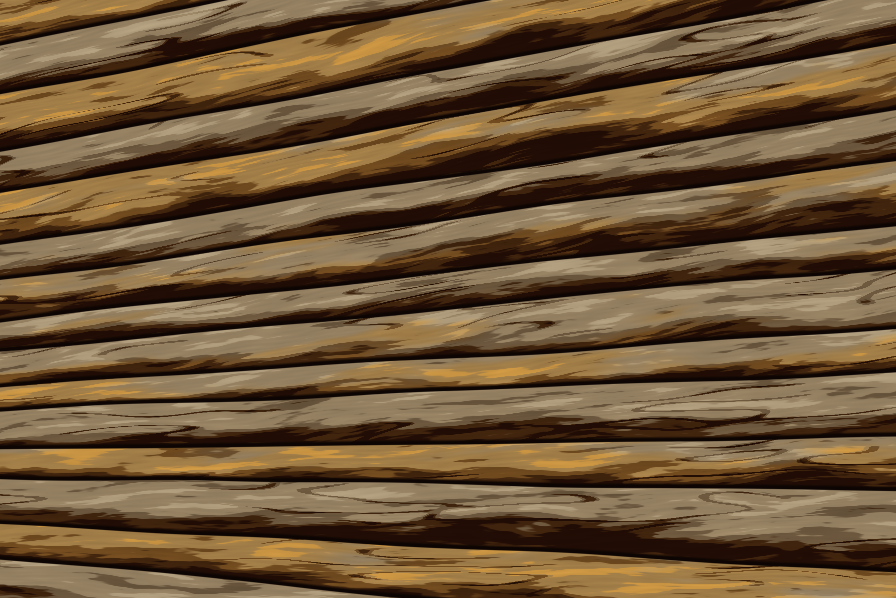
This texture is drawn by a Shadertoy shader. Its source:

```glsl
// A wall of weathered logs fanning out from the right, lit from above.
// Seams are placed by a formula; each log gets a rounded light profile that is
// broken up by stretched gradient noise and sorted into bands of grey or golden wood.

// Layout, in canvas heights measured down from the top edge
const int FIRST_SEAM = -2;
const int LAST_SEAM = 17;
const float SEAM_START = 0.074;
const float SEAM_SPACING = 0.0703;
const float SEAM_SWAY = 0.049;
const float SEAM_ALTERNATION = 0.005;
const float SEAM_WOBBLE = 0.006;
const float SEAM_WIDTH = 0.007;
const vec3 FAN = vec3(-0.30, 0.046, 0.54);   // rise of a seam, quadratic in its depth

// Wood
const vec2 GRAIN_SCALE = vec2(5.0, 45.0);    // along and across the logs
const float GRAIN_SLANT = 2.2;
const float GRAIN_STRENGTH = 0.60;
const float BAND_SOFTNESS = 0.035;
const float WARM_PERIOD = 2.2;               // logs between two golden ones

const vec3 SEAM_COLOR  = vec3(0.05, 0.02, 0.01);
const vec3 DEEP_SHADE  = vec3(0.13, 0.05, 0.02);
const vec3 BROWN_SHADE = vec3(0.25, 0.14, 0.05);
const vec3 GREY_MID    = vec3(0.42, 0.34, 0.24);
const vec3 GREY_LIGHT  = vec3(0.58, 0.50, 0.38);
const vec3 GREY_SHINE  = vec3(0.66, 0.59, 0.47);
const vec3 GOLD_MID    = vec3(0.44, 0.29, 0.12);
const vec3 GOLD_LIGHT  = vec3(0.63, 0.49, 0.28);
const vec3 GOLD_SHINE  = vec3(0.76, 0.56, 0.25);

float hash(vec2 p) {
    vec3 q = fract(p.xyx * 0.1031);
    q += dot(q, q.yzx + 33.33);
    return fract((q.x + q.y) * q.z);
}

// Dot product of a random unit gradient with the offset from its lattice corner
float corner(vec2 cell, vec2 offset) {
    float angle = 6.2832 * hash(cell);
    return dot(vec2(cos(angle), sin(angle)), offset);
}

float gradientNoise(vec2 p) {
    vec2 i = floor(p), f = p - i, e = vec2(1.0, 0.0);
    vec2 u = f * f * f * (f * (f * 6.0 - 15.0) + 10.0);
    return 1.4 * mix(mix(corner(i, f), corner(i + e, f - e), u.x),
                     mix(corner(i + e.yx, f - e.yx), corner(i + 1.0, f - 1.0), u.x), u.y);
}

float fbm(vec2 p) {
    float sum = 0.0, amplitude = 0.6;
    for (int octave = 0; octave < 4; octave++) {
        sum += amplitude * gradientNoise(p);
        p = p * 2.03 + vec2(17.7, 9.2);
        amplitude *= 0.55;
    }
    return sum;
}

// Depth of a numbered seam at x, where x runs from 0 to 1 over the width
float seamDepth(int index, float x) {
    float n = float(index);
    float depth = SEAM_START + SEAM_SPACING * n + SEAM_SWAY * sin(0.38 * n)
                + SEAM_ALTERNATION * cos(3.14159 * n);
    float d = depth - SEAM_START;
    return depth + x * dot(FAN, vec3(1.0, d, d * d))
         + SEAM_WOBBLE * gradientNoise(vec2(x * 4.0, n * 7.3 + 40.5));
}

float band(float edge, float tone) {
    return smoothstep(edge - BAND_SOFTNESS, edge + BAND_SOFTNESS, tone);
}

vec3 woodRamp(float tone, vec3 middle, vec3 light, vec3 shine) {
    vec3 color = mix(DEEP_SHADE, BROWN_SHADE, band(0.20, tone));
    color = mix(color, middle, band(0.38, tone));
    color = mix(color, light, band(0.61, tone));
    return mix(color, shine, band(0.92, tone));
}

void mainImage(out vec4 fragColor, in vec2 fragCoord) {
    float x = fragCoord.x / iResolution.x;
    float along = fragCoord.x / iResolution.y;
    float depth = 1.0 - fragCoord.y / iResolution.y;
    float pixel = 1.0 / iResolution.y;

    // Find the log between two neighbouring seams
    float top = seamDepth(FIRST_SEAM, x), bottom = top;
    int index = FIRST_SEAM + 1;
    for (; index < LAST_SEAM; index++) {
        bottom = seamDepth(index, x);
        if (depth < bottom) break;
        top = bottom;
    }
    float n = float(index);
    float s = clamp((depth - top) / (bottom - top), 0.0, 1.0);

    // Long streaks, slightly slanted against the log
    vec2 grain = vec2(along, depth - top) * GRAIN_SCALE;
    grain += vec2(n * 5.7 + 60.0, n * 17.3 + 80.0 + GRAIN_SLANT * along);
    grain.y += 0.5 * gradientNoise(grain * vec2(0.9, 0.35) + 31.0);
    float streak = fbm(grain);
    float fine = gradientNoise(grain * vec2(3.0, 4.5));

    // Rounded profile: lit upper side, ragged shadow below
    float shift = 0.2 * (hash(vec2(n + 50.0, 3.0)) - 0.5)
                + 0.22 * gradientNoise(vec2(along * 1.6, n * 3.7 + 90.5));
    float tone = 0.80 - 0.66 * smoothstep(0.40, 0.95, s + shift);
    tone += GRAIN_STRENGTH * streak * mix(1.0, 0.45, smoothstep(0.75, 1.0, s));
    tone += 0.06 * fine;

    // Thin cracks that come and go along the grain
    float crack = abs(gradientNoise(grain * vec2(0.7, 0.9) + 53.0));
    float crackZone = smoothstep(0.05, 0.3, gradientNoise(grain * vec2(0.5, 0.3) + 71.0));
    tone -= 0.4 * crackZone * (1.0 - smoothstep(0.02, 0.09, crack));

    // Golden wood on every second log or so, in patches
    float warmth = 0.5 + 0.5 * cos(6.2832 * (n - 2.0) / WARM_PERIOD);
    warmth += 0.7 * fbm(grain * vec2(0.5, 0.4) + 11.0) + 0.5 * (s - 0.5) - 0.2 * (x - 0.4);
    float golden = smoothstep(0.45, 0.80, warmth);
    vec3 color = mix(woodRamp(tone, GREY_MID, GREY_LIGHT, GREY_SHINE),
                     woodRamp(tone, GOLD_MID, GOLD_LIGHT, GOLD_SHINE), golden);
    color *= 1.0 + 0.10 * streak + 0.05 * fine;

    // Black gap under the log, sharp against the lit edge of the next one
    float gap = 1.0 - smoothstep(SEAM_WIDTH * 0.4, SEAM_WIDTH + pixel, bottom - depth);
    gap = max(gap, 1.0 - smoothstep(0.0, 1.5 * pixel, depth - top));
    fragColor = vec4(mix(color, SEAM_COLOR, gap), 1.0);
}
```
